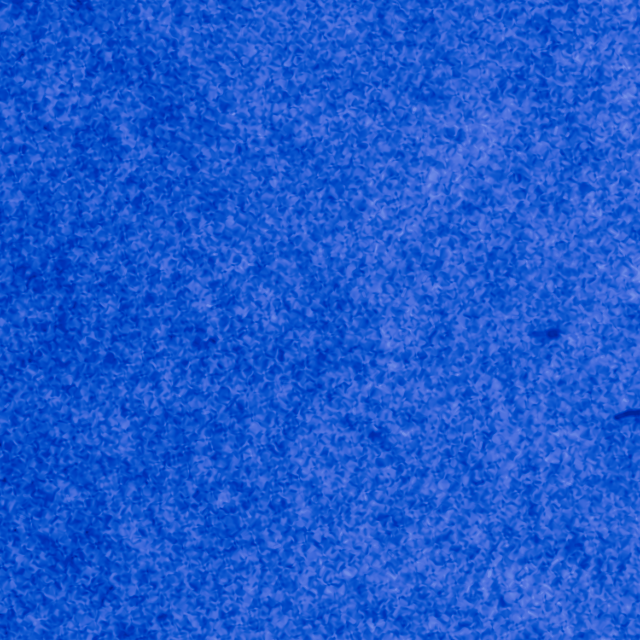
Reproduce this texture procedurally as a WebGL 1 fragment shader.

```glsl
precision highp float;

uniform vec2 u_resolution;

float hash(vec2 p) {
  return fract(sin(dot(p, vec2(127.1, 311.7))) * 43758.5453);
}

// Smooth value noise in -1..1
float noise(vec2 p) {
  vec2 cell = floor(p);
  vec2 f = fract(p);
  f = f * f * (3.0 - 2.0 * f);
  float low = mix(hash(cell), hash(cell + vec2(1.0, 0.0)), f.x);
  float high = mix(hash(cell + vec2(0.0, 1.0)), hash(cell + vec2(1.0, 1.0)), f.x);
  return 2.0 * mix(low, high, f.y) - 1.0;
}

vec2 rotate(vec2 p, float angle) {
  float c = cos(angle);
  float s = sin(angle);
  return vec2(c * p.x - s * p.y, s * p.x + c * p.y);
}

float segmentDistance(vec2 p, vec2 a, vec2 b) {
  vec2 along = b - a;
  float t = clamp(dot(p - a, along) / dot(along, along), 0.0, 1.0);
  return length(p - a - along * t);
}

// Soft stroke: 1 on the line, 0 beyond the given width
float stroke(vec2 p, vec2 a, vec2 b, float width) {
  return 1.0 - smoothstep(0.25 * width, width, segmentDistance(p, a, b));
}

// Layered paper grain, from fine fibres to broad clouds
float paperGrain(vec2 p) {
  vec2 warp = vec2(noise(p * 110.0 + 3.0), noise(p * 110.0 + 57.0));
  vec2 q = p + 0.003 * warp;
  float fine = noise(rotate(q, 0.5) * 205.0 + 11.0);
  float medium = noise(rotate(q, 1.1) * 110.0 + 29.0);
  float coarse = noise(rotate(p, 0.8) * 46.0 + 43.0);
  float cloud = noise(rotate(p, 0.3) * 13.0 + 71.0);
  return 1.65 * fine + 1.05 * medium + 0.7 * coarse + 0.45 * cloud;
}

// Uneven light: darker on the left, brighter on the right
float shading(vec2 p) {
  float broad = noise(p * 3.0 + 19.0);
  return mix(-0.55, 0.5, smoothstep(-0.1, 0.9, p.x)) + 0.15 * broad;
}

// Sparse short fibres, one at most per grid cell
float fibres(vec2 p, float density, float share, float seed) {
  vec2 cell = floor(p * density);
  vec2 local = fract(p * density) - 0.5;
  vec2 key = cell + seed;
  vec2 center = 0.4 * (vec2(hash(key + 5.3), hash(key + 9.1)) - 0.5);
  vec2 reach = rotate(vec2(0.05 + 0.14 * hash(key + 2.7), 0.0), 6.283 * hash(key + 7.9));
  float present = step(hash(key), share) * (0.4 + 0.6 * hash(key + 4.4));
  return present * stroke(local, center - reach, center + reach, 0.12);
}

// Dark speck with a fainter smudge, and a bent fibre at the edge
float blemishes(vec2 p) {
  vec2 speck = vec2(0.862, 0.478);
  vec2 bend = vec2(0.982, 0.354);
  float mark = stroke(p, speck, speck + vec2(0.004, 0.001), 0.014);
  mark = max(mark, 0.45 * stroke(p, speck - vec2(0.034, 0.0), speck, 0.007));
  mark = max(mark, stroke(p, bend - vec2(0.018, 0.006), bend, 0.007));
  return max(mark, stroke(p, bend, bend + vec2(0.03, 0.003), 0.008));
}

// Blue ramp over a tone measured in standard deviations
vec3 blueRamp(float tone) {
  vec3 navy = vec3(0.0, 0.10, 0.52);
  vec3 deep = vec3(0.0, 0.20, 0.72);
  vec3 dark = vec3(0.0, 0.27, 0.77);
  vec3 royal = vec3(0.02, 0.32, 0.80);
  vec3 middle = vec3(0.09, 0.36, 0.82);
  vec3 soft = vec3(0.21, 0.40, 0.85);
  vec3 light = vec3(0.31, 0.45, 0.87);
  vec3 pale = vec3(0.45, 0.56, 0.91);
  vec3 color = mix(navy, deep, smoothstep(-4.2, -2.2, tone));
  color = mix(color, dark, clamp((tone + 2.2) / 0.95, 0.0, 1.0));
  color = mix(color, royal, clamp((tone + 1.25) / 0.73, 0.0, 1.0));
  color = mix(color, middle, clamp((tone + 0.52) / 0.65, 0.0, 1.0));
  color = mix(color, soft, clamp((tone - 0.13) / 0.71, 0.0, 1.0));
  color = mix(color, light, clamp((tone - 0.84) / 0.91, 0.0, 1.0));
  return mix(color, pale, smoothstep(1.75, 3.4, tone));
}

void main() {
  vec2 p = gl_FragCoord.xy / u_resolution;
  float tone = paperGrain(p) + shading(p);
  tone += 1.3 * fibres(rotate(p, 0.4), 34.0, 0.16, 13.0);
  tone -= 1.3 * fibres(rotate(p, 0.9), 28.0, 0.10, 47.0);
  tone = mix(tone, -3.8, 0.85 * blemishes(p));
  gl_FragColor = vec4(blueRamp(tone), 1.0);
}
```
